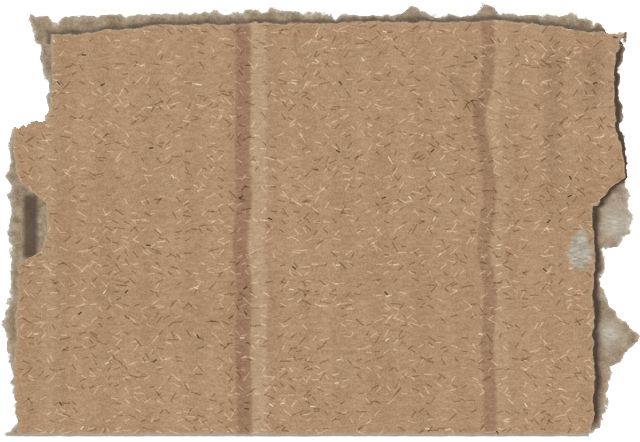
This texture is drawn by a WebGL 1 fragment shader. Its source:

```glsl
precision highp float;
// Torn piece of corrugated cardboard: a brown face sheet over a paler torn ply.
// Outlines are sums of ramps roughened by noise; creases are soft vertical bands.
// Lengths are in canvas heights; p.x runs rightward and p.y runs down from the top.
uniform vec2 u_resolution;

const float ASPECT = 1.4463;
const vec3 FACE = vec3(0.685, 0.56, 0.438);
const vec3 CREASE_DARK = vec3(0.565, 0.43, 0.34);
const vec3 CREASE_LIGHT = vec3(0.755, 0.65, 0.53);
const vec3 PLY = vec3(0.615, 0.54, 0.45);
const vec3 PULP = vec3(0.74, 0.705, 0.645);
const vec3 SHADOW = vec3(0.27, 0.22, 0.19);
const float BOTTOM = 0.983;
const float ROUGHNESS = 0.013;
const float GRAIN = 0.065;

float hash(vec2 p) {
  vec3 q = fract(p.xyx * 0.1031);
  q += dot(q, q.yzx + 33.33);
  return fract((q.x + q.y) * q.z);
}

float noise(vec2 p) {
  vec2 i = floor(p), f = fract(p);
  f = f * f * (3.0 - 2.0 * f);
  return mix(mix(hash(i), hash(i + vec2(1, 0)), f.x),
             mix(hash(i + vec2(0, 1)), hash(i + vec2(1, 1)), f.x), f.y);
}

float fbm(vec2 p) {
  float sum = 0.0, amp = 0.53;
  for (int i = 0; i < 4; i++) {
    sum += amp * noise(p);
    p = p * 2.1 + 17.3;
    amp *= 0.5;
  }
  return sum;
}

// Sum of four linear ramps: start, end and rise of each
float ramps(float t, vec4 a, vec4 b, vec4 rise) {
  return dot(rise, clamp((t - a) / (b - a), 0.0, 1.0));
}
float ramp(float a, float b, float t) { return clamp((t - a) / (b - a), 0.0, 1.0); }
float bell(float t, float w) { return exp(-t * t / (w * w)); }
float band(float x, float a, float b, float s) {
  return smoothstep(a - s, a + s, x) * (1.0 - smoothstep(b - s, b + s, x));
}

// Insets are positive inside each sheet
float plyInset(vec2 p) {
  float x = p.x, y = p.y;
  float left = 0.07
    + ramps(y, vec4(0.05, 0.268, 0.3, 0.4), vec4(0.19, 0.288, 0.38, 0.45), vec4(38, -78, -12, 8) * 0.001)
    + ramps(y, vec4(0.56, 0.75, 0.96, 2), vec4(0.75, 0.92, 0.985, 3), vec4(-14, 23, -25, 0) * 0.001);
  float right = 1.418
    + ramps(y, vec4(0.08, 0.28, 0.4, 0.51), vec4(0.12, 0.37, 0.5, 0.55), vec4(-15, 15, 12, -30) * 0.001)
    + ramps(y, vec4(0.55, 0.64, 0.68, 0.725), vec4(0.565, 0.68, 0.725, 0.765), vec4(-40, 15, 35, 34) * 0.001)
    + ramps(y, vec4(0.765, 0.81, 0.83, 0.96), vec4(0.81, 0.83, 0.95, 0.985), vec4(-34, -27, -18, -35) * 0.001);
  float top = 0.039 + 0.014 * bell(x - 0.125, 0.013) - 0.011 * ramp(0.14, 0.38, x)
    - 0.012 * bell(x - 0.62, 0.02) + 0.008 * ramp(0.65, 0.75, x) - 0.018 * bell(x - 0.925, 0.025)
    - 0.024 * bell(x - 1.095, 0.018) + 0.04 * ramp(1.32, 1.38, x);
  return min(min(x - left, right - x), y - top);
}

float faceInset(vec2 p) {
  float x = p.x, y = p.y;
  float left = 0.117
    + ramps(y, vec4(0.2, 0.27, 0.35, 0.41), vec4(0.265, 0.288, 0.41, 0.46), vec4(-8, -77, 12, 62) * 0.001)
    + ramps(y, vec4(0.52, 0.57, 0.65, 0.85), vec4(0.57, 0.6, 0.85, 0.98), vec4(-16, -50, -10, 8) * 0.001);
  float right = 1.412
    + ramps(y, vec4(0.08, 0.28, 0.4, 0.95), vec4(0.12, 0.37, 0.47, 0.985), vec4(-22, 22, -70, -14) * 0.001);
  float top = 0.079 - 0.024 * ramp(0.13, 0.38, x) - 0.007 * ramp(0.4, 1.1, x) + 0.027 * ramp(1.15, 1.37, x);
  return min(min(x - left, right - x), y - top);
}

// One tilted fibre per cell; the sign gives its tone
float fibre(vec2 p, float cells, float seed, float chance, float len, float px) {
  vec2 g = p * cells, id = floor(g) + seed;
  vec2 d = fract(g) - 0.35 - 0.3 * vec2(hash(id), hash(id + 7.1));
  float a = 2.2 * hash(id + 3.7) - 1.1;
  d = vec2(cos(a) * d.x + sin(a) * d.y, cos(a) * d.y - sin(a) * d.x);
  d.x -= clamp(d.x, -len, len);
  float ink = 1.0 - smoothstep(0.0, 0.0017 + 0.6 * px, length(d) / cells);
  return ink * step(hash(id + 5.3), chance) * sign(hash(id + 1.9) - 0.5);
}

void main() {
  float px = 1.0 / u_resolution.y;
  vec2 uv = gl_FragCoord.xy / u_resolution;
  vec2 p = vec2(uv.x * ASPECT, 1.0 - uv.y);
  vec2 wobble = vec2(fbm(p * 45.0), fbm(p * 45.0 + 80.0)) - 0.5;
  float base = BOTTOM + 0.003 * wobble.x - p.y;
  float ply = min(plyInset(p + 2.0 * ROUGHNESS * wobble), base + 0.004);
  float face = min(faceInset(p + ROUGHNESS * wobble), base);
  float grain = fbm(p * vec2(90, 210)) - 0.5;
  float speck = noise(p * 330.0) - 0.5;

  // Torn ply, pulp patches and hollows
  vec3 under = PLY + 0.22 * (fbm(p * 70.0) - 0.5) + 0.08 * speck;
  float pulp = bell(length(p - vec2(1.395, 0.505)), 0.04) + bell(length(p - vec2(1.378, 0.755)), 0.03);
  pulp += 0.75 * (1.0 - smoothstep(0.0, 0.012, ply));
  under = mix(under, PULP + 0.2 * grain, min(pulp, 1.0));
  float hollow = 0.9 * step(1.2, p.x) * band(p.y, 0.1, 0.96, 0.02) * bell(face + 0.004, 0.009)
    + 0.65 * band(p.x, 0.054, 0.084, 0.007) * band(p.y, 0.44, 0.585, 0.008)
    + 0.5 * bell(face + 0.003, 0.007) * step(p.y, 0.1);
  under = mix(under, SHADOW, min(hollow, 0.92));

  // Face flutes, creases and buckles
  float sway = 0.01 * (noise(vec2(3, p.y * 9.0)) - 0.5);
  float x1 = p.x - sway, x2 = p.x - 1.6 * sway + 0.02 * bell(p.y - 0.265, 0.06);
  float dark = 0.62 * band(x1, 0.531, 0.564, 0.005) + 0.55 * band(x2, 1.086, 1.115, 0.005)
    + 0.3 * bell(p.x - 0.7 * p.y - 0.9, 0.012) * band(p.y, 0.17, 0.27, 0.025)
    + 0.35 * bell(p.x - 1.345, 0.021) * band(p.y, 0.11, 0.23, 0.03)
    + 0.25 * bell(p.x - 1.25, 0.02) * band(p.y, 0.11, 0.39, 0.05)
    + 0.5 * bell(p.x - 0.667, 0.005) * band(p.y, 0.075, 0.115, 0.006);
  float light = 0.55 * band(x1, 0.568, 0.601, 0.006) + 0.32 * band(x2, 1.118, 1.146, 0.009)
    + 0.2 * bell(p.x - 0.112, 0.012);
  vec3 col = FACE + 0.009 * sin(p.x * 70.0 + sin(p.x * 9.0)) + 0.035 * (fbm(p * 7.0) - 0.5);
  col = mix(mix(col, CREASE_DARK, min(dark, 0.8)), CREASE_LIGHT, light);
  col += GRAIN * (1.5 * grain + speck);

  // Fibres, flecks and scuffed edge
  for (int i = 0; i < 4; i++) {
    float k = float(i);
    col += 0.11 * fibre(p + k * 0.137, 24.0 + 9.0 * k, 31.0 * k, 0.3, 0.25, px);
  }
  float fleck = fibre(p, 19.0, 211.0, 0.16, 0.07, px);
  col = mix(col, fleck < 0.0 ? SHADOW : vec3(0.9, 0.86, 0.78), 0.8 * abs(fleck));
  float scuff = bell(length((p - vec2(1.308, 0.565)) * vec2(1, 0.65)), 0.03);
  col = mix(col, PULP * 0.94 + 0.3 * grain, smoothstep(0.25, 0.65, scuff + 0.7 * wobble.y));
  col = mix(col, PULP, 0.35 * (1.0 - smoothstep(0.0, 0.008, face)));

  // Sheets on white with a grey lower rim
  vec3 sheet = mix(under, col, smoothstep(-px, px, face));
  sheet = mix(sheet, vec3(0.61), 0.8 * (1.0 - smoothstep(-0.003, 0.001, base)));
  gl_FragColor = vec4(mix(vec3(1), sheet, smoothstep(-px, px, ply)), 1.0);
}
```
